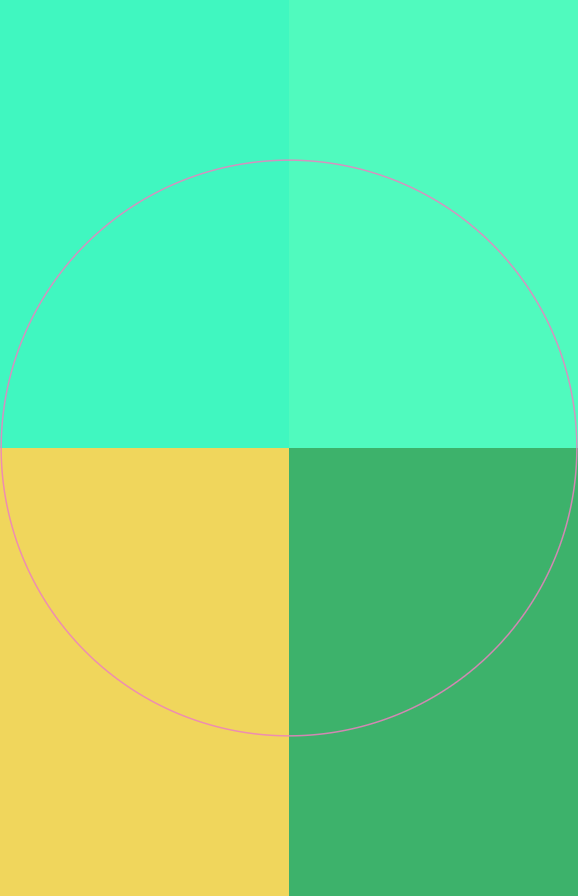
A Shadertoy shader for this background:

```glsl
const vec3 TURQUOISE = vec3(0.250, 0.970, 0.752);
const vec3 MINT      = vec3(0.312, 0.980, 0.745);
const vec3 YELLOW    = vec3(0.940, 0.840, 0.360);
const vec3 GREEN     = vec3(0.240, 0.700, 0.420);
const vec3 PINK      = vec3(0.930, 0.500, 0.750);

const vec2  CENTER      = vec2(0.5);  // fraction of the canvas
const float RING_RADIUS = 0.498;      // fraction of the canvas width
const float RING_WIDTH  = 0.0026;
const float RING_ALPHA  = 0.85;

// Antialiased step across zero
float edge(float signedDist, float pixel) {
    return clamp(signedDist / pixel + 0.5, 0.0, 1.0);
}

// Pixel coverage of a thin circular line
float ringCoverage(vec2 p, float pixel) {
    float d = length(p) - RING_RADIUS;
    return edge(d + 0.5 * RING_WIDTH, pixel) - edge(d - 0.5 * RING_WIDTH, pixel);
}

void mainImage(out vec4 fragColor, in vec2 fragCoord) {
    float pixel = 1.0 / iResolution.x;
    vec2 p = (fragCoord - CENTER * iResolution.xy) * pixel;

    // Four flat quadrants
    float right = edge(p.x, pixel);
    float top = edge(p.y, pixel);
    vec3 color = mix(mix(YELLOW, GREEN, right), mix(TURQUOISE, MINT, right), top);

    // Fine ring touching the side edges
    color = mix(color, PINK, RING_ALPHA * ringCoverage(p, pixel));

    fragColor = vec4(color, 1.0);
}
```
